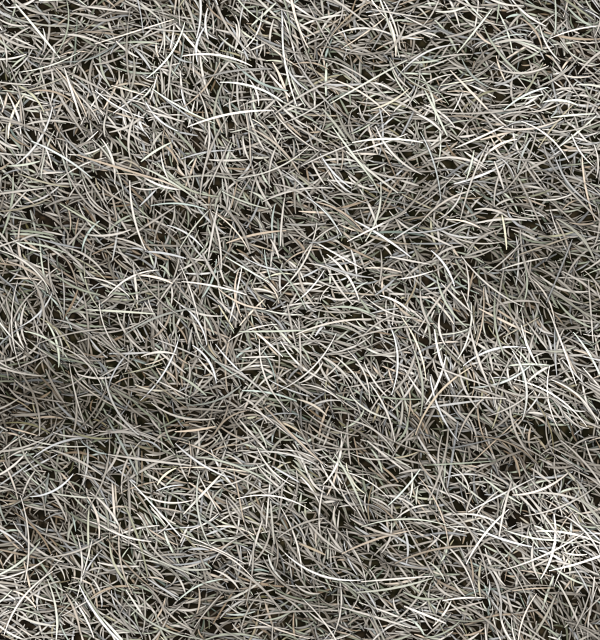
A Shadertoy shader for this texture:

```glsl
#define LAYERS 14
#define CELL_SMALL 0.023
#define CELL_LARGE 0.078
#define BLADE_WIDTH 0.0016
#define EDGE_SOFTNESS 0.0013
#define SHADOW_REACH 0.0052
#define SHADOW_DEPTH 0.33
#define LEAN -0.55
#define SPREAD 1.75
#define WARMTH vec3(0.035, 0.006, -0.036)
#define SOIL vec3(0.13, 0.105, 0.08)

float hash(vec2 p) {
    return fract(sin(dot(p, vec2(127.1, 311.7))) * 43758.5);
}

vec4 hash4(vec2 p) {
    return fract(sin(vec4(dot(p, vec2(127.1, 311.7)), dot(p, vec2(269.5, 183.3)),
                          dot(p, vec2(419.2, 371.9)), dot(p, vec2(87.3, 241.1)))) * 43758.5);
}

float noise(vec2 p) {
    vec2 i = floor(p), f = fract(p);
    f = f * f * (3.0 - 2.0 * f);
    return mix(mix(hash(i), hash(i + vec2(1, 0)), f.x),
               mix(hash(i + vec2(0, 1)), hash(i + vec2(1, 1)), f.x), f.y);
}

// Broad clumps, with a shaded hollow sloping across the lower half
float clumpLight(vec2 p) {
    float clumps = 0.6 * noise(p * vec2(5.0, 8.0) + 3.7) + 0.4 * noise(p * 15.0 + 9.1);
    float hollow = (p.y - 0.39 + 0.1 * p.x) / 0.065;
    return 0.74 + 0.5 * clumps - 0.2 * exp(-hollow * hollow);
}

// x: blade coverage, y: soft shadow around it
vec2 blade(vec2 p, float angle, float halfLength, float bend, float width, float soft) {
    float c = cos(angle), s = sin(angle);
    p = vec2(c * p.x + s * p.y, c * p.y - s * p.x);
    float along = p.x / halfLength;
    float across = abs(p.y - bend * halfLength * (along * along - 0.4));
    float past = max(abs(p.x) - halfLength, 0.0);
    float d = length(vec2(across, past));
    float taper = width * (1.0 - 0.5 * min(along * along, 1.0));
    return vec2(1.0 - smoothstep(taper - soft, taper + soft, d),
                1.0 - smoothstep(0.0, SHADOW_REACH, d));
}

vec3 strawColor(float tone, vec4 r) {
    vec3 tint = WARMTH;
    tint += vec3(0.05, 0.0, -0.05) * smoothstep(0.78, 1.0, r.x);
    tint += vec3(-0.04, 0.015, -0.025) * smoothstep(0.7, 1.0, r.y);
    tint += vec3(-0.035, 0.0, 0.045) * smoothstep(0.75, 1.0, r.z);
    return tone + tint;
}

void mainImage(out vec4 fragColor, in vec2 fragCoord) {
    vec2 uv = fragCoord / iResolution.y;
    float soft = max(EDGE_SOFTNESS, 0.6 / iResolution.y);
    float light = clumpLight(uv);

    // Dark litter between the stems
    float litter = noise(uv * 150.0) * noise(uv * 70.0 + 5.0);
    vec3 color = SOIL * (0.6 + 1.8 * litter);
    color += vec3(0.0, 0.02, -0.01) * noise(uv * 9.0);

    // Short dim stems below, long pale ones on top
    for (int i = 0; i < LAYERS; i++) {
        float height = float(i) / float(LAYERS - 1);
        float cellSize = mix(CELL_SMALL, CELL_LARGE, height * height);
        vec2 grid = uv / cellSize + float(i) * vec2(7.31, 3.77);
        vec2 home = floor(grid);
        for (int k = 0; k < 9; k++) {
            vec2 cell = home + vec2(k % 3 - 1, k / 3 - 1);
            vec4 r = hash4(cell + float(i) * 17.3);
            vec4 q = hash4(cell + float(i) * 31.9 + 71.7);
            vec2 offset = (grid - cell - r.xy) * cellSize;
            vec2 root = uv - offset;
            float flow = LEAN + 1.6 * (noise(root * 6.0 + 2.0) - 0.5);
            float angle = flow + SPREAD * (r.z + q.x - 1.0);
            float halfLength = cellSize * mix(0.32, 0.88, r.w);
            float width = BLADE_WIDTH * mix(0.7, 1.25, q.y);
            vec2 stem = blade(offset, angle, halfLength, 0.5 * (q.z - 0.5), width, soft);
            float tone = mix(0.36, 0.68, height) + 0.46 * q.w;
            vec3 straw = strawColor(tone * light, fract(r * 7.0 + q));
            color *= 1.0 - SHADOW_DEPTH * stem.y;
            color = mix(color, straw, stem.x);
        }
    }
    fragColor = vec4(clamp(color, 0.0, 1.0), 1.0);
}
```
